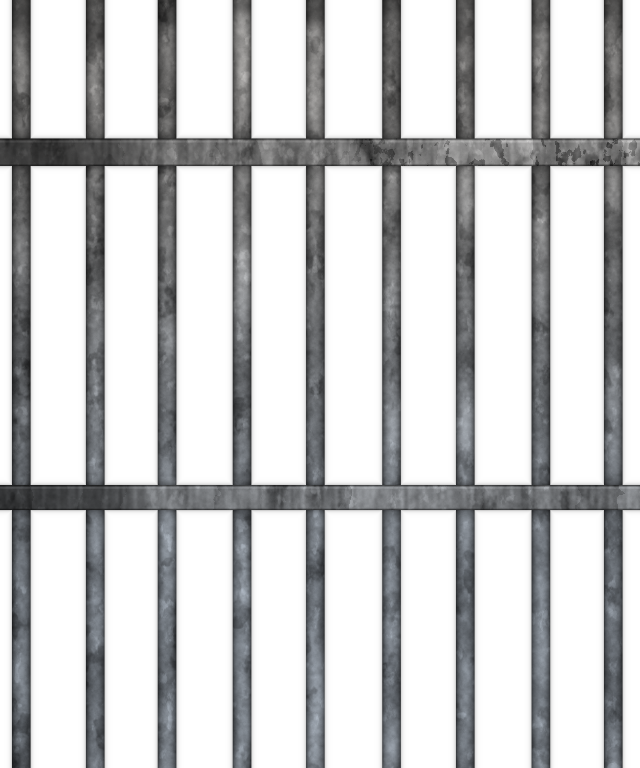
Write a Shadertoy shader that draws this pattern.

```glsl
// All lengths are fractions of the canvas height
const int ROD_COUNT = 9;
const float FIRST_ROD = 0.0293;
const float ROD_PITCH = 0.0962;
const float ROD_HALF = 0.0121;
const vec2 RAIL_Y = vec2(0.3522, 0.8018);
const vec2 RAIL_HALF = vec2(0.0163, 0.0179);
const float EDGE_SOFT = 0.0013;
const float HALO = 0.0022;
const vec3 BACKDROP = vec3(1.0);
const vec3 WARM_STEEL = vec3(1.01, 1.0, 0.99);
const vec3 COOL_STEEL = vec3(0.95, 1.0, 1.06);

float hash(vec2 p) {
    vec3 q = fract(vec3(p.xyx) * 0.1031);
    q += dot(q, q.yzx + 33.33);
    return fract((q.x + q.y) * q.z);
}

float noise(vec2 p) {
    vec2 i = floor(p), f = fract(p);
    f = f * f * (3.0 - 2.0 * f);
    return mix(mix(hash(i), hash(i + vec2(1, 0)), f.x),
               mix(hash(i + vec2(0, 1)), hash(i + vec2(1, 1)), f.x), f.y);
}

float fbm(vec2 p) {
    float sum = 0.0, amp = 0.53;
    for (int k = 0; k < 4; k++) {
        sum += amp * noise(p);
        p = p * 2.03 + 17.1;
        amp *= 0.5;
    }
    return sum;
}

float coverage(float d) {
    float w = max(EDGE_SOFT, 1.0 / iResolution.y);
    return clamp(0.5 - d / w, 0.0, 1.0);
}

// Rods are hung slightly off an even pitch
float rodCentre(float i) {
    float sway = -0.0014 - 0.0022 * sin(0.698 * (i - 0.4));
    float stagger = mod(i, 2.0) < 0.5 ? -0.0008 : 0.0008;
    return FIRST_ROD + ROD_PITCH * i + sway + stagger;
}

// Mottling, dark stains and pale scuffs around zero
float wear(vec2 p, float seed) {
    vec2 q = p + seed * vec2(7.3, 3.1);
    float mottle = 0.26 * (fbm(q * vec2(38.0, 22.0)) - 0.5);
    float grain = 0.13 * (fbm(q * 170.0) - 0.5);
    float stain = smoothstep(0.60, 0.72, fbm(q * vec2(45.0, 32.0) + 40.0));
    float scuff = smoothstep(0.60, 0.78, fbm(q * vec2(90.0, 60.0) + 80.0));
    return mottle + grain - 0.09 * stain + 0.09 * scuff;
}

vec3 rodColor(vec2 p, float i, float t) {
    float tone = mix(0.34, 0.43, smoothstep(0.0, 0.25, p.x));
    tone += 0.20 * (noise(vec2(p.y * 9.0, i * 5.7)) - 0.5);
    tone += wear(p, i + 1.0);
    // Sooty upper ends of varying length
    float soot = 0.93 + 0.06 * hash(vec2(i, 4.0));
    tone *= 1.0 - 0.35 * smoothstep(soot - 0.012, soot + 0.012, p.y);
    // Contact shadow beside each rail
    vec2 gap = abs(p.y - RAIL_Y) - RAIL_HALF;
    tone *= 1.0 - 0.35 * exp(-max(min(gap.x, gap.y), 0.0) / 0.006);
    float round_ = 0.42 + 0.74 * pow(max(1.0 - t * t, 0.0), 0.8);
    vec3 tint = mix(COOL_STEEL, WARM_STEEL, smoothstep(0.2, 0.9, p.y));
    return tint * tone * round_;
}

vec3 railColor(vec2 p, float v, float upper) {
    float tone = mix(0.23, 0.45, smoothstep(0.04, 0.32, p.x));
    tone += upper * 0.08 * smoothstep(0.4, 0.65, p.x);
    float amount = mix(0.5, 1.0, smoothstep(0.08, 0.35, p.x));
    tone += amount * wear(p, 20.0 + 9.0 * upper);
    // Broad welded patches and fine vertical streaks
    float warp = 0.5 * fbm(p * 45.0);
    tone += amount * 0.13 * (hash(vec2(floor(p.x * 17.0 + warp), 8.0 + upper)) - 0.5);
    tone += amount * 0.14 * (noise(vec2(p.x * 210.0, p.y * 28.0)) - 0.5);
    // Flaked pits on the upper rail
    float pits = smoothstep(0.60, 0.66, fbm(p * vec2(120.0, 85.0) + 5.0));
    tone -= upper * 0.18 * pits * smoothstep(0.35, 0.6, p.x);
    // Bright top bevel inside dark outlines
    tone += 0.07 * smoothstep(0.12, 0.03, abs(v - 0.78));
    tone *= 1.0 - 0.55 * smoothstep(0.82, 1.0, abs(v));
    return tone * mix(COOL_STEEL, WARM_STEEL, 0.5 + 0.4 * upper);
}

void mainImage(out vec4 fragColor, in vec2 fragCoord) {
    vec2 p = fragCoord / iResolution.y;
    vec3 color = BACKDROP;

    // Nearest rod
    float offset = 1.0, index = 0.0;
    for (int k = 0; k < ROD_COUNT; k++) {
        float dx = p.x - rodCentre(float(k));
        if (abs(dx) < abs(offset)) {
            offset = dx;
            index = float(k);
        }
    }
    float rodDist = abs(offset) - ROD_HALF;

    // Nearest rail
    float upper = step(0.5 * (RAIL_Y.x + RAIL_Y.y), p.y);
    float railHalf = mix(RAIL_HALF.x, RAIL_HALF.y, upper);
    float railOffset = p.y - mix(RAIL_Y.x, RAIL_Y.y, upper);
    float railDist = abs(railOffset) - railHalf;

    // Faint halo, then rods, then rails in front
    color *= 1.0 - 0.22 * exp(-max(min(rodDist, railDist), 0.0) / HALO);
    color = mix(color, rodColor(p, index, offset / ROD_HALF), coverage(rodDist));
    color = mix(color, railColor(p, railOffset / railHalf, upper), coverage(railDist));
    fragColor = vec4(clamp(color, 0.0, 1.0), 1.0);
}
```
